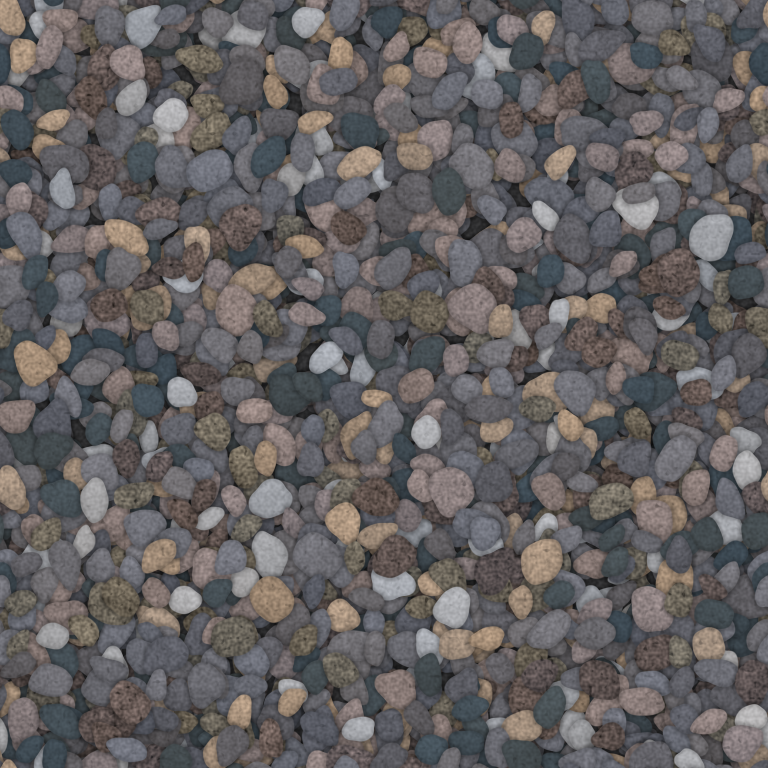
Write a WebGL 1 fragment shader that draws this texture.

```glsl
precision highp float;

uniform vec2 u_resolution;

vec4 hash4(vec3 p) {
  vec4 q = fract(p.xyzx * vec4(0.1031, 0.1030, 0.0973, 0.1099));
  q += dot(q, q.wzxy + 33.33);
  return fract((q.xxyz + q.yzzw) * q.zywx);
}

// Gradient noise that repeats after a whole number of cells
float cornerSlope(vec2 cell, vec2 offset, float period) {
  float angle = 6.2832 * hash4(vec3(mod(cell, period), period)).x;
  return dot(vec2(cos(angle), sin(angle)), offset);
}

float gradientNoise(vec2 uv, float period) {
  vec2 cell = floor(uv * period);
  vec2 f = fract(uv * period);
  vec2 w = f * f * f * (f * (f * 6.0 - 15.0) + 10.0);
  vec2 e = vec2(1.0, 0.0);
  float low = mix(cornerSlope(cell, f, period), cornerSlope(cell + e.xy, f - e.xy, period), w.x);
  float high = mix(cornerSlope(cell + e.yx, f - e.yx, period), cornerSlope(cell + e.xx, f - e.xx, period), w.x);
  return mix(low, high, w.y);
}

// Stone colour in rgb, strength of its speckles in a
vec4 stoneColor(float pick) {
  vec4 slate = vec4(0.425, 0.425, 0.450, 0.20);
  vec4 charcoal = vec4(0.365, 0.365, 0.390, 0.22);
  vec4 teal = vec4(0.260, 0.300, 0.325, 0.18);
  vec4 mauve = vec4(0.530, 0.480, 0.475, 0.26);
  vec4 umber = vec4(0.370, 0.325, 0.315, 0.50);
  vec4 olive = vec4(0.425, 0.400, 0.355, 0.45);
  vec4 tan_ = vec4(0.630, 0.550, 0.475, 0.24);
  vec4 pale = vec4(0.650, 0.655, 0.670, 0.13);
  vec4 c = mix(slate, charcoal, step(0.28, pick));
  c = mix(c, teal, step(0.42, pick));
  c = mix(c, mauve, step(0.54, pick));
  c = mix(c, umber, step(0.67, pick));
  c = mix(c, olive, step(0.75, pick));
  c = mix(c, tan_, step(0.84, pick));
  return mix(c, pale, step(0.92, pick));
}

// Approximate distance to a rounded, lopsided ellipse
float pebbleDistance(vec2 p, vec2 radii, vec4 rnd) {
  float turn = 6.2832 * rnd.x;
  vec2 q = mat2(cos(turn), sin(turn), -sin(turn), cos(turn)) * p;
  vec2 unit = q / radii;
  float a = atan(unit.y, unit.x + 1e-6);
  float outline = 1.0 + 0.11 * rnd.y * cos(3.0 * a + 6.2832 * rnd.z)
                + 0.035 * cos(4.0 * a + 6.2832 * rnd.w)
                + 0.012 * cos(7.0 * a + 20.0 * rnd.y);
  float k = length(unit) / outline;
  return k * (k - 1.0) / max(length(unit / radii), 1e-4);
}

void main() {
  vec2 uv = gl_FragCoord.xy / u_resolution;
  float pixel = 1.0 / min(u_resolution.x, u_resolution.y);

  // Grain and pits shared by all stones
  float grain = 0.9 * gradientNoise(uv, 230.0) + 0.6 * gradientNoise(uv, 117.0);
  float pits = smoothstep(0.25, 0.55, gradientNoise(uv + 0.37, 140.0));
  float mottle = gradientNoise(uv, 31.0);

  vec3 color = vec3(0.19, 0.19, 0.195) * (1.0 + 0.4 * grain);

  // Paint layers of pebbles from the bottom up
  for (int layer = 0; layer < 6; layer++) {
    float level = float(layer);
    float cells = 20.0 + mod(level * 2.0, 3.0);
    vec2 grid = uv * cells + vec2(0.37, 0.61) * level;
    vec2 home = floor(grid);
    vec2 order = vec2(mod(level, 2.0), mod(floor(level / 2.0), 2.0)) * 2.0 - 1.0;

    for (int j = -1; j <= 1; j++) {
      for (int i = -1; i <= 1; i++) {
        vec2 cell = home + vec2(float(i), float(j)) * order;
        vec3 seed = vec3(mod(cell, cells), level * 17.0 + 3.0);
        vec4 place = hash4(seed);
        vec4 form = hash4(seed + 41.3);
        vec4 look = hash4(seed + 87.7);
        vec2 p = (grid - cell - 0.5 - 0.8 * (place.xy - 0.5)) / cells;
        float size = mix(0.019, 0.030, place.z * place.z);
        vec2 radii = size * vec2(1.12, mix(0.62, 1.0, place.w));
        float d = pebbleDistance(p, radii, form);
        float present = step(look.w, 0.88);

        // Soft contact shadow on the stones below
        color *= 1.0 - 0.24 * present * (1.0 - smoothstep(-0.002, 0.008, d));

        // Matte stone with a darker rim and faint light from above
        vec4 stone = stoneColor(look.x);
        float texture = stone.a * (grain + 0.5 * mottle) - 0.7 * stone.a * pits;
        float shade = mix(0.88, 1.0, smoothstep(0.0, 0.007, -d));
        shade *= 1.0 + 0.05 * p.y / size + 0.16 * (look.y - 0.5);
        shade *= mix(0.86, 1.02, level / 5.0);
        vec3 surface = stone.rgb * shade * (1.0 + texture);
        surface += 0.025 * (look.z - 0.5) * vec3(1.0, 0.1, -1.0);
        float cover = 1.0 - smoothstep(-0.8 * pixel, 0.8 * pixel, d);
        color = mix(color, surface, cover * present);
      }
    }
  }

  gl_FragColor = vec4(clamp(color, 0.0, 1.0), 1.0);
}
```
